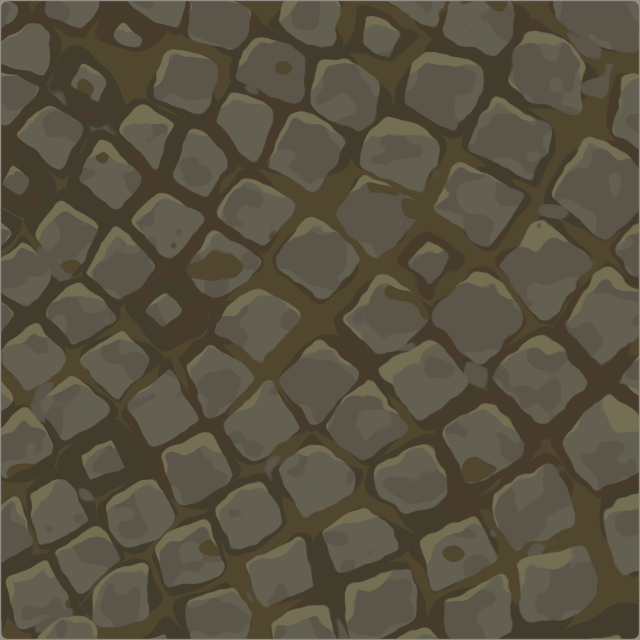
This texture is drawn by a WebGL 1 fragment shader. Its source:

```glsl
precision highp float;
// Worn cobblestones with lit upper rims, set in dark earth with muddy patches.

uniform vec2 u_resolution;

const float STONES_ACROSS = 8.5;
const float LAYOUT_TURN = 0.785;
const float JITTER = 0.34;
const float ROUNDING = 0.035;
const vec2 LIGHT_DIR = vec2(-0.25, 0.97);

const vec3 STONE_BROWN = vec3(0.360, 0.335, 0.290);
const vec3 STONE_GREEN = vec3(0.388, 0.378, 0.322);
const vec3 RIM_OLIVE = vec3(0.455, 0.436, 0.325);
const vec3 EARTH_GREEN = vec3(0.260, 0.235, 0.175);
const vec3 EARTH_BROWN = vec3(0.279, 0.232, 0.171);
const vec3 MUD = vec3(0.318, 0.278, 0.186);
const vec3 BORDER = vec3(0.575, 0.555, 0.525);

float hash(vec2 p) {
  return fract(sin(dot(p, vec2(127.1, 311.7))) * 43758.547);
}

vec2 hash2(vec2 p) {
  return vec2(hash(p), hash(p + 57.3));
}

float valueNoise(vec2 p) {
  vec2 i = floor(p);
  vec2 f = fract(p);
  f = f * f * (3.0 - 2.0 * f);
  return mix(mix(hash(i), hash(i + vec2(1.0, 0.0)), f.x),
             mix(hash(i + vec2(0.0, 1.0)), hash(i + 1.0), f.x), f.y);
}

float fbm(vec2 p) {
  return 0.67 * valueNoise(p) + 0.33 * valueNoise(p * 2.1 + 19.7);
}

// Soft step that is one or two pixels wide for a field of the given slope.
float cut(float field, float slope) {
  float w = slope / u_resolution.y;
  return smoothstep(-w, w, field);
}

float smoothMin(float a, float b, float k) {
  float h = max(k - abs(a - b), 0.0) / k;
  return min(a, b) - 0.25 * h * h * k;
}

vec2 turn(vec2 p, float angle) {
  float c = cos(angle);
  float s = sin(angle);
  return vec2(c * p.x + s * p.y, c * p.y - s * p.x);
}

// Square layout, diagonal in the middle, turning steadily with height.
vec2 layout(vec2 p) {
  vec2 c = p - 0.5;
  vec2 bend = vec2(0.4 * c.y * c.y - 0.2 * c.x * c.x, -0.4 * c.x * c.y);
  vec2 wobble = vec2(fbm(p * 22.0), fbm(p * 22.0 + 40.0)) - 0.5;
  return turn(c + bend + 0.012 * wobble, LAYOUT_TURN) * STONES_ACROSS + 20.0;
}

vec2 stoneCentre(vec2 cell) {
  return cell + 0.5 + JITTER * (hash2(cell) - 0.5);
}

// Rounded distance to the cell border (x), offset from the stone centre (yz).
vec3 cellBorder(vec2 q, out vec2 owner) {
  vec2 base = floor(q);
  vec2 toOwner = vec2(10.0);
  owner = base;
  for (int y = -1; y <= 1; y++) {
    for (int x = -1; x <= 1; x++) {
      vec2 cell = base + vec2(float(x), float(y));
      vec2 r = stoneCentre(cell) - q;
      if (dot(r, r) < dot(toOwner, toOwner)) {
        toOwner = r;
        owner = cell;
      }
    }
  }
  float total = 0.0;
  for (int y = -2; y <= 2; y++) {
    for (int x = -2; x <= 2; x++) {
      if (x == 0 && y == 0) continue;
      vec2 r = stoneCentre(owner + vec2(float(x), float(y))) - q;
      float d = dot(0.5 * (toOwner + r), normalize(r - toOwner));
      total += exp(-d / ROUNDING);
    }
  }
  return vec3(-ROUNDING * log(total), -toOwner);
}

// Positive inside a rounded box.
float boxDepth(vec2 p, vec2 halfSize, float radius) {
  vec2 e = abs(p) - halfSize + radius;
  return radius - length(max(e, 0.0)) - min(max(e.x, e.y), 0.0);
}

vec3 earthColor(vec2 p, float border, float depth) {
  vec3 col = mix(EARTH_GREEN, EARTH_BROWN, cut(fbm(p * 7.0 + 3.0) - 0.5, 8.0));
  float mud = fbm(p * 10.0 + 11.0) - 0.60 + 1.2 * (0.03 - border) + 0.5 * depth;
  col = mix(col, MUD, cut(mud, 14.0));
  float rubble = fbm(p * 15.0 + 71.0) - 0.76 + 0.6 * (0.03 - border);
  return mix(col, STONE_BROWN, cut(rubble, 14.0));
}

vec3 stoneColor(vec2 p, float inside, float lit, float seed) {
  vec2 shift = p + seed * 9.0;
  float patches = fbm(shift * 20.0) - 0.53 + 0.25 * (seed - 0.5);
  patches += 0.12 * smoothstep(0.2, 0.0, inside);
  vec3 col = mix(STONE_BROWN, STONE_GREEN, cut(patches, 16.0));
  col = mix(col, MUD, cut(fbm(shift * 15.0 + 31.0) - 0.8, 7.0));
  float rimWidth = 0.34 * (0.45 * lit + fbm(shift * 22.0 + 5.0) - 0.65);
  return mix(col, RIM_OLIVE, cut(rimWidth - inside, 8.0));
}

void main() {
  vec2 p = gl_FragCoord.xy / u_resolution;
  float height = p.y - 0.5;
  vec2 owner;
  vec3 cell = cellBorder(layout(p), owner);
  float seed = hash(owner + 7.9);

  // Chipped blocks of varied size; a few have sunk into the mud
  float tilt = 0.8 * height + 0.3 * (hash(owner + 3.1) - 0.5);
  float block = boxDepth(turn(cell.yz, tilt), 0.42 + 0.06 * hash2(owner + 5.0), 0.13);
  float inset = 0.035 + 0.06 * seed + 0.12 * (fbm(p * 4.0 + 8.0) - 0.5);
  float inside = smoothMin(cell.x - inset, block, 0.08);
  inside += 0.07 * (fbm(p * 42.0) - 0.5) - 0.2 * step(0.94, hash(owner + 13.7));

  vec2 light = turn(LIGHT_DIR, LAYOUT_TURN + 0.6 * height);
  float lit = dot(normalize(cell.yz + 0.0001), light);
  vec3 col = mix(earthColor(p, cell.x, max(-inside, 0.0)),
                 stoneColor(p, inside, lit, seed), cut(inside, 8.0));

  // Thin pale border with rounded corners
  vec2 corner = abs(p - 0.5) - 0.488;
  float frame = length(max(corner, 0.0)) - 0.0102;
  gl_FragColor = vec4(mix(col, BORDER, cut(frame, 0.7)), 1.0);
}
```
